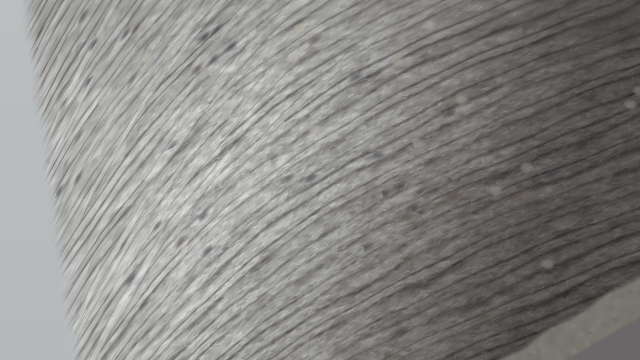
Give the GLSL for this texture, as a WebGL 1 fragment shader.

```glsl
precision highp float;
// Close view of a cone of tweed yarn: strands follow curved level lines that
// flatten to the right. Rounded strand profiles carry cellular mottling,
// coloured flecks and loose hairs, over soft light from the left.
uniform vec2 u_resolution;

const vec3 WALL = vec3(0.72, 0.735, 0.742);
const vec3 CARD = vec3(0.47, 0.455, 0.43);
const vec3 TABLE = vec3(0.41, 0.405, 0.405);
const vec3 INK = vec3(0.20, 0.21, 0.23);
const vec3 BROWN = vec3(0.33, 0.29, 0.26);
const vec3 CREAM = vec3(0.76, 0.75, 0.70);

float hash(vec2 p) {
  vec3 q = fract(vec3(p.xyx) * 0.1031);
  q += dot(q, q.yzx + 33.33);
  return fract((q.x + q.y) * q.z);
}

// Nearest feature point: x = distance, y = random value of its cell
vec2 cellular(vec2 p) {
  vec2 base = floor(p);
  vec2 best = vec2(9.0, 0.0);
  for (int j = -1; j <= 1; j++) {
    for (int i = -1; i <= 1; i++) {
      vec2 c = base + vec2(float(i), float(j));
      vec2 point = c + vec2(hash(c), hash(c + 71.7));
      float d = length(p - point);
      if (d < best.x) best = vec2(d, hash(c + 19.3));
    }
  }
  return best;
}

// Signed mottling that fades toward each cell's border
float mottle(vec2 p) {
  vec2 c = cellular(p);
  return (c.y - 0.5) * (1.0 - smoothstep(0.1, 0.9, c.x));
}

// Slow wandering of the strands, from layered sines
float wander(float u, float v) {
  return 0.006 * sin(u * 8.0 + v * 11.0) + 0.003 * sin(u * 23.0 - v * 37.0)
       + 0.006 * sin(v * 61.0) + 0.004 * sin(v * 97.0 + 1.3);
}

// One family of parallel strands: x = brightness, y = roundness, z = random id
vec3 strands(float u, float v, float density, float gapDepth) {
  float t = (v + wander(u, v)) * density;
  float id = hash(vec2(floor(t), density));
  float side = fract(t) - 0.5;
  float roundness = 1.0 - 4.0 * side * side;
  float ply = 0.025 * sin(u * 95.0 + side * 7.0 + id * 40.0);
  float shade = mix(1.0 - gapDepth, 1.04, smoothstep(0.0, 0.85, roundness));
  return vec3(shade + ply * roundness + 0.1 * (id - 0.5) * roundness + 0.05 * side, roundness, id);
}

// One short curved fibre per grid cell, returned as coverage
float hairs(vec2 p, float scale, float turn, float pixel) {
  vec2 r = vec2(p.x * cos(turn) + p.y * sin(turn), p.y * cos(turn) - p.x * sin(turn));
  vec2 q = r * scale + turn * 7.0;
  vec2 cell = floor(q);
  float angle = 6.2832 * hash(cell + turn);
  vec2 d = fract(q) - 0.5;
  d = vec2(d.x * cos(angle) + d.y * sin(angle), d.y * cos(angle) - d.x * sin(angle));
  float bend = 2.0 * (hash(cell + 5.1) - 0.5);
  float dist = abs(d.y - bend * (d.x * d.x - 0.06)) / scale;
  float line = 1.0 - smoothstep(0.0, 0.0006 + 0.7 * pixel, dist);
  return line * (1.0 - smoothstep(0.15, 0.42, abs(d.x))) * step(0.45, hash(cell + 8.8));
}

float lighting(vec2 p) {
  float falloff = smoothstep(0.6, 1.72, p.x + 0.35 * (0.6 - p.y));
  float top = 1.0 - 0.1 * smoothstep(0.6, 1.0, p.y);
  return mix(0.685, 0.31, falloff) * top;
}

vec3 yarn(vec2 p, float pixel) {
  float u = 0.8 * p.x + 0.6 * p.y;
  float v = p.y - 0.3 * p.x + exp(-2.0 * p.x);
  float vOver = p.y - 0.5 * p.x + 1.15 * exp(-2.0 * p.x);
  float focus = smoothstep(0.15, 0.65, p.x) * (1.0 - 0.5 * smoothstep(0.7, 1.0, p.y));

  // Main winding, with sparse steeper strands crossing above it
  float felted = 0.5 + 0.5 * sin(u * 5.0 + 3.0 * sin(v * 9.0));
  vec3 under = strands(u, v, 25.0, mix(0.27, 0.13, felted));
  vec3 over = strands(u, vOver, 22.0, 0.26);
  float crossing = step(0.6, over.z) * smoothstep(-0.3, 0.4, sin(u * 4.0 + over.z * 50.0));
  crossing *= 1.0 - smoothstep(0.7, 1.3, p.x);
  float shade = mix(under.x, over.x + 0.02, crossing * smoothstep(0.0, 0.45, over.y));

  // Wool mottling and fine fibres drawn out along the strands
  shade += 0.2 * mottle(vec2(u * 13.0, v * 38.0));
  shade += 0.14 * mottle(vec2(u * 28.0, v * 62.0) + 40.0);
  shade += mix(0.05, 0.24, focus) * mottle(vec2(u * 50.0, v * 140.0));
  float light = lighting(p) * shade;
  vec3 color = light * mix(vec3(1.03, 0.985, 0.95), vec3(1.0, 1.0, 0.99), smoothstep(0.3, 0.65, light));

  // Dark flecks, denser in one stained patch, and round pale neps
  vec2 fleck = cellular(vec2(u * 18.0, v * 36.0));
  vec2 stain = (p - vec2(1.2, 0.47)) * vec2(0.8, 1.0);
  float chance = 0.03 + 0.3 * exp(-90.0 * dot(stain, stain));
  float spot = step(1.0 - chance, fleck.y) * (1.0 - smoothstep(0.0, 0.6, fleck.x));
  color = mix(color, mix(INK, BROWN, step(0.6, fract(fleck.y * 57.0))), 0.55 * spot);
  vec2 nep = cellular(vec2(u * 14.0, v * 14.0));
  float knot = step(0.94, nep.y) * (1.0 - smoothstep(0.1, 0.3, nep.x));
  color = mix(color, CREAM * (0.4 + 0.85 * lighting(p)), 0.6 * knot);

  // Fuzz of loose hairs, each layer turned to a different angle
  float fuzz = 0.0;
  for (int i = 0; i < 4; i++) {
    float layer = float(i);
    fuzz += hairs(p, 17.0 + 6.0 * layer, 0.4 + 0.9 * layer, pixel);
  }
  return color + 0.035 * focus * min(fuzz, 1.5);
}

void main() {
  vec2 p = gl_FragCoord.xy / u_resolution.y;
  float pixel = 1.0 / u_resolution.y;
  vec3 color = yarn(p, pixel);

  // Card rim of the cone and the table in the lower right corner
  float rim = p.y - 0.61 * (p.x - 1.39) + 0.004 * sin(p.x * 40.0);
  color *= 1.0 - 0.2 * exp(-30.0 * max(rim, 0.0)) * smoothstep(1.0, 1.5, p.x);
  vec3 card = CARD * (1.0 + 0.12 * mottle(p * 50.0));
  color = mix(card, color, smoothstep(-0.012, 0.012, rim));
  color = mix(TABLE, color, smoothstep(-0.008, 0.008, p.y - 0.59 * (p.x - 1.574)));

  // Out of focus wall behind the left side of the cone
  float edge = p.x - 0.07 - 0.14 * (1.0 - p.y) - 0.004 * sin(p.y * 33.0);
  vec3 wall = WALL + 0.02 * (p.y - 0.5);
  color = mix(wall, color, smoothstep(-0.02, 0.025, edge));
  gl_FragColor = vec4(color, 1.0);
}
```
